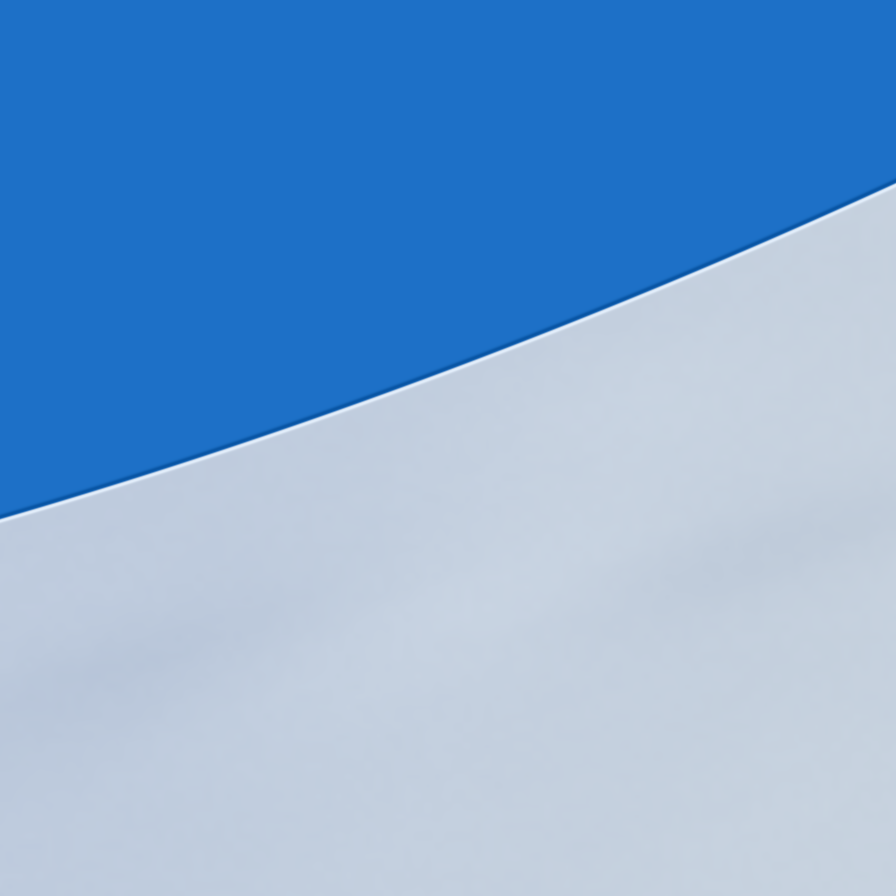
Reproduce this background procedurally as a three.js fragment shader.

```glsl
// A flat blue field above a pale, faintly clouded surface.
// A gently curved edge parts them, with a bright rim and a thin dark line;
// the surface is a soft gradient with broad glows and slanted noise streaks.

varying vec2 vUv;

const vec3 BLUE = vec3(0.112, 0.440, 0.780);
const vec3 EDGE_SHADE = vec3(0.030, 0.330, 0.640);
const vec3 RIM_LIGHT = vec3(0.890, 0.935, 0.985);
const vec3 PALE_LEFT = vec3(0.742, 0.793, 0.866);
const vec3 PALE_RIGHT = vec3(0.778, 0.822, 0.872);

const vec3 EDGE_CURVE = vec3(0.4206, 0.290, 0.085); // height, slope, bend
const float EDGE_SOFTNESS = 0.0013;
const float RIM_OFFSET = 0.0024;
const float RIM_WIDTH = 0.0020;
const float SHADE_OFFSET = 0.0026;
const float SHADE_WIDTH = 0.0024;

const float STREAK_ANGLE = 0.34;
const vec2 STREAK_SCALE = vec2(2.2, 7.0);
const float STREAK_STRENGTH = 0.022;
const float GRAIN_STRENGTH = 0.006;

float hash(vec2 p) {
  vec3 q = fract(vec3(p.xyx) * 0.1031);
  q += dot(q, q.yzx + 33.33);
  return fract((q.x + q.y) * q.z);
}

float valueNoise(vec2 p) {
  vec2 cell = floor(p);
  vec2 f = fract(p);
  f = f * f * (3.0 - 2.0 * f);
  float low = mix(hash(cell), hash(cell + vec2(1.0, 0.0)), f.x);
  float high = mix(hash(cell + vec2(0.0, 1.0)), hash(cell + vec2(1.0)), f.x);
  return mix(low, high, f.y);
}

float fbm(vec2 p) {
  float sum = 0.0;
  float weight = 0.5;
  for (int i = 0; i < 4; i++) {
    sum += weight * valueNoise(p);
    p = p * 2.03 + 17.0;
    weight *= 0.5;
  }
  return sum;
}

vec2 rotate(vec2 p, float angle) {
  float c = cos(angle);
  float s = sin(angle);
  return vec2(c * p.x + s * p.y, c * p.y - s * p.x);
}

// Soft elliptical patch, stretched along the streaks.
float patchGlow(vec2 p, vec2 center, vec2 radius) {
  vec2 q = rotate(p - center, STREAK_ANGLE) / radius;
  return exp(-dot(q, q));
}

float bell(float x, float width) {
  return exp(-x * x / (width * width));
}

// Signed distance to the curved edge, positive on the blue side.
float edgeDistance(vec2 p) {
  float height = EDGE_CURVE.x + p.x * (EDGE_CURVE.y + EDGE_CURVE.z * p.x);
  float slope = EDGE_CURVE.y + 2.0 * EDGE_CURVE.z * p.x;
  return (p.y - height) / sqrt(1.0 + slope * slope);
}

vec3 paleSurface(vec2 p) {
  float across = smoothstep(0.0, 1.0, p.x * 0.85 + (0.5 - p.y) * 0.3);
  vec3 color = mix(PALE_LEFT, PALE_RIGHT, across);

  // Broad light and dark patches
  float tone = 0.018 * patchGlow(p, vec2(0.70, 0.55), vec2(0.24, 0.09));
  tone += 0.018 * patchGlow(p, vec2(0.56, 0.33), vec2(0.26, 0.09));
  tone -= 0.020 * patchGlow(p, vec2(0.18, 0.27), vec2(0.25, 0.05));
  tone -= 0.022 * patchGlow(p, vec2(0.84, 0.38), vec2(0.25, 0.05));

  // Slanted streaks and fine grain
  vec2 streak = rotate(p, STREAK_ANGLE) * STREAK_SCALE;
  tone += STREAK_STRENGTH * (fbm(streak + 4.0) - 0.47);
  tone += GRAIN_STRENGTH * (valueNoise(p * 90.0) - 0.5);
  return color + tone * vec3(1.1, 1.0, 0.75);
}

void main() {
  float d = edgeDistance(vUv);

  vec3 pale = mix(paleSurface(vUv), RIM_LIGHT, bell(d + RIM_OFFSET, RIM_WIDTH));
  vec3 blue = mix(BLUE, EDGE_SHADE, bell(d - SHADE_OFFSET, SHADE_WIDTH));

  float blueSide = smoothstep(-EDGE_SOFTNESS, EDGE_SOFTNESS, d);
  gl_FragColor = vec4(mix(pale, blue, blueSide), 1.0);
}
```
